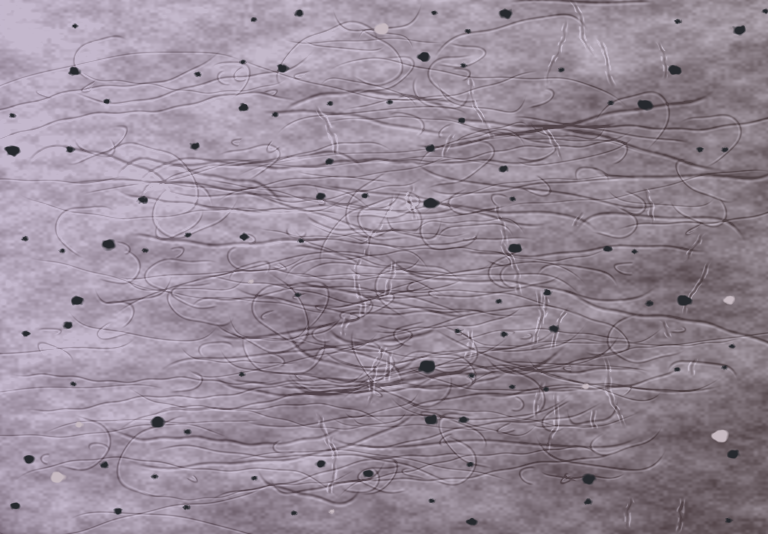
Write a WebGL 1 fragment shader that draws this texture.

```glsl
precision highp float;
// Wet lilac sand flat crossed by fine snail trails, with scattered dark pebbles.
uniform vec2 u_resolution;

#define TRAILS 170
#define LOOPS 130
#define TRACKS 36
#define TRAIL_WIDTH 0.0018
#define TRAIL_DEPTH 0.68
#define GRAIN 0.34
#define PEBBLE_CELL 0.083
#define PEBBLE_SHARE 0.50
#define SAND_DARK vec3(0.44, 0.38, 0.44)
#define SAND_LIGHT vec3(0.71, 0.66, 0.74)
#define PEBBLE_COLOR vec3(0.15, 0.16, 0.18)
#define SHELL_COLOR vec3(0.78, 0.73, 0.76)

float hash(float n) {
  return fract(sin(n * 12.9898 + 4.1) * 43758.55);
}

float hash2(vec2 p) {
  return fract(sin(dot(p, vec2(127.1, 311.7))) * 43758.55);
}

float valueNoise(vec2 p) {
  vec2 i = floor(p), f = fract(p);
  f = f * f * (3.0 - 2.0 * f);
  vec2 e = vec2(1.0, 0.0);
  return mix(mix(hash2(i), hash2(i + e.xy), f.x),
             mix(hash2(i + e.yx), hash2(i + e.xx), f.x), f.y);
}

float bell(float x) {
  return exp(-x * x);
}

// Cross-section of a furrow: dark groove with a lit rim on its lower side
float furrow(float d, float w) {
  w = max(w, 0.6 / u_resolution.y);
  return 0.5 * bell((d + 2.1 * w) / w) - bell(d / w);
}

// Long, nearly level trails whose ends curl away
float longTrails(vec2 p) {
  float sum = 0.0;
  for (int i = 0; i < TRAILS; i++) {
    float n = float(i) * 7.0;
    float reach = mix(0.05, 0.32, hash(n));
    float cx = 0.74 * (hash(n + 1.0) + hash(n + 2.0));
    float cy = mix(hash(n + 3.0), hash(n + 4.0), 0.3) * 1.06 - 0.03;
    float u = (p.x - cx) / reach;
    float freq = mix(7.0, 26.0, hash(n + 5.0));
    float amp = 0.13 / freq;
    float tilt = (hash(n + 6.0) - 0.5) * 0.4;
    float curl = (hash(n + 0.5) - 0.5) * 0.10;
    float phase = n + freq * p.x;
    float u5 = u * u * u * u * u;
    float y = cy + tilt * (p.x - cx) + amp * sin(phase)
            + 0.0015 * sin(phase * 3.7) + curl * u5 * u;
    float slope = tilt + amp * freq * cos(phase) + 6.0 * curl * u5 / reach;
    float d = (p.y - y) / sqrt(1.0 + slope * slope);
    float bold = hash(n + 1.5);
    float w = TRAIL_WIDTH * (0.75 + 0.9 * bold * bold * bold);
    float ends = 1.0 - smoothstep(0.8, 1.0, abs(u));
    sum += furrow(d, w) * ends * mix(0.5, 1.0, bold);
  }
  return sum;
}

// Flattened arcs where animals turned round
float loopTrails(vec2 p) {
  float sum = 0.0;
  for (int i = 0; i < LOOPS; i++) {
    float n = float(i) * 5.0 + 1000.0;
    vec2 c = vec2(0.7 * (hash(n) + hash(n + 1.0)), mix(hash(n + 2.0), 0.5, 0.2));
    float size = hash(n + 3.0);
    float rx = mix(0.012, 0.10, size * size);
    vec2 r = vec2(rx, rx * mix(0.3, 0.8, hash(n + 4.0)));
    vec2 q = p - c;
    q.y += q.x * (hash(n + 0.5) - 0.5) * 0.9 + 0.003 * sin(q.x * 70.0 + n);
    float k = length(q / r);
    float d = k * (k - 1.0) / max(length(q / (r * r)), 0.001);
    float arc = smoothstep(-0.3, 0.3, cos(atan(q.y, q.x) - n));
    sum += furrow(d, TRAIL_WIDTH) * arc * 0.7;
  }
  return sum;
}

// Short upright tracks with two broken, glistening rims
float uprightTracks(vec2 p) {
  float sum = 0.0;
  for (int i = 0; i < TRACKS; i++) {
    float n = float(i) * 4.0 + 2000.0;
    vec2 c = vec2(mix(0.55, 1.36, hash(n)), hash(n + 1.0));
    float v = (p.y - c.y) / mix(0.015, 0.07, hash(n + 2.0));
    float lean = (hash(n + 3.0) - 0.5) * 0.9;
    float d = p.x - c.x - lean * (p.y - c.y) - 0.005 * sin(p.y * 55.0 + n);
    d += 0.006 * (valueNoise(p * 70.0 + n) - 0.5);
    float broken = smoothstep(0.3, 0.65, valueNoise(p * 110.0 + n));
    float rims = bell((abs(d) - 0.0045) / 0.0018) * broken - 0.5 * bell(d / 0.0022);
    sum += rims * (1.0 - smoothstep(0.6, 1.0, abs(v)));
  }
  return sum;
}

// One stone per cell: x is its cover, y its cell hash
vec2 pebble(vec2 p) {
  vec2 cell = floor(p / PEBBLE_CELL);
  float h = hash2(cell + 3.0), big = hash2(cell + 17.0);
  vec2 c = 0.2 + 0.6 * vec2(hash2(cell + 31.0), hash2(cell + 47.0));
  vec2 q = p - (cell + c) * PEBBLE_CELL;
  float r = mix(0.0035, 0.012, big * big * big);
  float rim = r * (0.75 + 0.5 * valueNoise(q / r * 1.3 + h * 90.0));
  float d = length(q * vec2(0.8, 1.1)) - rim;
  return vec2((1.0 - smoothstep(-0.002, 0.003, d)) * step(h, PEBBLE_SHARE), h);
}

void main() {
  vec2 p = gl_FragCoord.xy / u_resolution.y;
  float across = p.x * u_resolution.y / u_resolution.x;
  // Sheen fading to the lower right, with damp bands, patches and wrinkles
  float damp = sin(p.x * 4.0 + p.y * 17.0 + 2.0 * sin(p.x * 3.0))
             + 0.7 * sin(p.x * 9.0 - p.y * 31.0 + sin(p.y * 13.0));
  float tone = 0.84 - 0.84 * across + 0.36 * p.y + 0.06 * damp;
  tone += 0.46 * (valueNoise(p * vec2(7.0, 17.0)) - 0.5);
  tone += 0.42 * (valueNoise(p * vec2(18.0, 46.0)) - 0.5);
  tone += 0.32 * (valueNoise(p * vec2(45.0, 105.0)) - 0.5);
  tone += GRAIN * (valueNoise(p * vec2(130.0, 190.0)) - 0.5);
  // Trails pressed into the sand
  float relief = longTrails(p) + loopTrails(p);
  tone += TRAIL_DEPTH * clamp(relief, -1.2, 0.7);
  tone += 0.6 * clamp(uprightTracks(p), -0.6, 1.0);
  vec3 color = mix(SAND_DARK, SAND_LIGHT, clamp(tone, -0.45, 1.22));
  color += vec3(0.0, 0.012, -0.024) * across;
  // Dark pebbles and a few pale shells
  vec2 stone = pebble(p);
  vec3 stoneColor = mix(PEBBLE_COLOR, SHELL_COLOR, step(stone.y, 0.03));
  gl_FragColor = vec4(mix(color, stoneColor, stone.x), 1.0);
}
```
